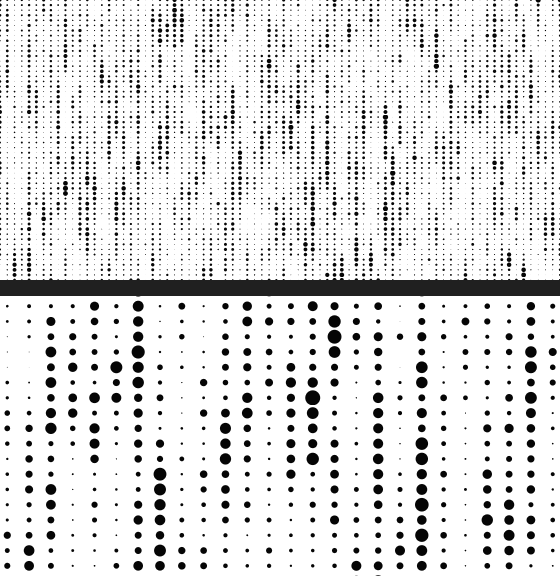
Top: the whole. Bottom: its middle third, enlarged.
Reproduce this pattern procedurally as a Shadertoy shader.

```glsl
float hash(vec2 p) {
    vec3 q = fract(p.xyx * vec3(0.1031, 0.1030, 0.0973));
    q += dot(q, q.yzx + 33.33);
    return fract((q.x + q.y) * q.z);
}

// Smooth noise running down one column, independent of its neighbours
float columnNoise(float column, float y) {
    float i = floor(y);
    return mix(hash(vec2(column, i)), hash(vec2(column, i + 1.0)),
               smoothstep(0.0, 1.0, y - i));
}

// Dot radius as a fraction of the row spacing
float dotRadius(vec2 cell) {
    float phase = 20.0 * hash(vec2(cell.x, 211.0));
    float streak = columnNoise(cell.x + 101.0, cell.y / 9.0 + phase);
    float ripple = columnNoise(cell.x + 307.0, cell.y / 3.0 + phase);
    float grain = hash(cell + vec2(503.0, 71.0));
    float weight = 0.5 * streak + 0.25 * ripple + 0.25 * grain;

    // A few dots swell on their own
    float swell = 0.15 * step(0.99, hash(cell + vec2(17.0, 631.0)));
    return min(0.6 * weight * weight + swell, 0.52);
}

void mainImage(out vec4 fragColor, in vec2 fragCoord) {
    // Grid points lie on the canvas edges
    vec2 grid = vec2(77.0, 55.0);
    vec2 p = fragCoord / iResolution.xy * grid;
    vec2 cell = floor(p + 0.5);

    // Distance measured in row spacings keeps the dots round
    float rowPixels = iResolution.y / grid.y;
    vec2 spacing = iResolution.xy / grid / rowPixels;
    float dist = length((p - cell) * spacing);
    float radius = dotRadius(cell);

    // Edge smoothing; dots thinner than a pixel fade out
    float ink = clamp((radius - dist) * rowPixels + 0.5, 0.0, 1.0);
    ink *= min(1.0, 2.0 * radius * rowPixels);

    fragColor = vec4(mix(vec3(1.0), vec3(0.02), ink), 1.0);
}
```
